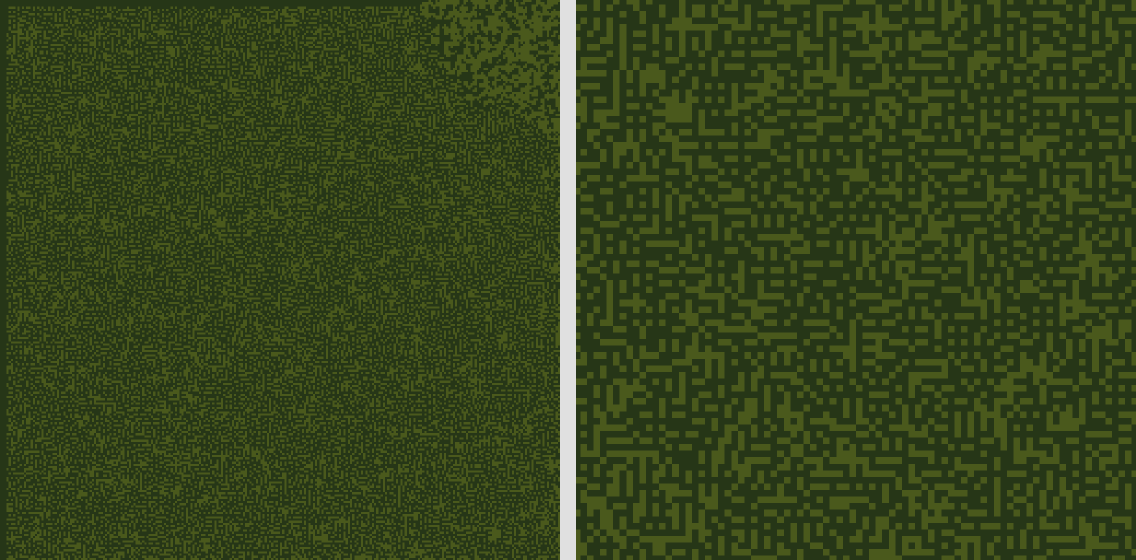
Left, the full canvas; right, a detail of the centre.
Reproduce this texture procedurally as a Shadertoy shader.

```glsl
// Mossy two-tone ground: thin maze-like grass specks with one dense corner clump.

const vec3 SOIL = vec3(0.15, 0.21, 0.09);
const vec3 GRASS = vec3(0.29, 0.35, 0.11);
const float GRID = 256.0;                     // cells across the canvas
const float MARGIN = 3.0;                     // bare cells at left and top
const float FILL_CHANCE = 0.75;               // how often sparse gaps are filled
const float RIM_CHANCE = 0.6;                 // grass along right and bottom rims
const vec2 CLUMP_RADIUS = vec2(0.25, 0.22);   // reach of the top right clump
const float CLUMP_LEVEL = 0.53;               // grass threshold in the clump
const int SAMPLES = 2;                        // antialiasing steps per axis

float hash(vec2 cell) {
    vec3 p = fract(vec3(cell.xyx + 19.0) * 0.1031);
    p += dot(p, p.yzx + 33.33);
    return fract((p.x + p.y) * p.z);
}

// A cell sprouts when at most one of its eight neighbours outranks it.
bool sprouts(vec2 cell) {
    float rank = hash(cell);
    int rivals = 0;
    for (int y = -1; y <= 1; y++)
        for (int x = -1; x <= 1; x++)
            if (hash(cell + vec2(x, y)) < rank) rivals++;
    return rivals <= 1;
}

// Sprouts form thin strands; extra cells even out the gaps between them.
bool strands(vec2 cell) {
    if (sprouts(cell)) return true;
    if (hash(cell + 411.0) > FILL_CHANCE) return false;
    int near = 0;
    for (int y = -1; y <= 1; y++)
        for (int x = -1; x <= 1; x++)
            if (sprouts(cell + vec2(x, y))) near++;
    return near <= 1;
}

// Averaging four hashes gives chunky blobs a few cells wide.
bool blobs(vec2 cell) {
    float sum = 0.0;
    for (int y = 0; y <= 1; y++)
        for (int x = 0; x <= 1; x++)
            sum += hash(cell + vec2(x, y) + 733.0);
    return sum * 0.25 < CLUMP_LEVEL;
}

// Rounded corner region with a ragged edge from layered sines.
bool inClump(vec2 cell) {
    vec2 uv = (cell + 0.5) / GRID;
    float ragged = 0.08 * sin(uv.x * 61.0 + uv.y * 23.0)
                 + 0.06 * sin(uv.y * 97.0 - uv.x * 41.0)
                 + 0.04 * sin(uv.x * 173.0 + uv.y * 151.0);
    float edge = 1.0 + ragged + 0.1 * (hash(floor(cell / 3.0) + 157.0) - 0.5);
    return length((1.0 - uv) / CLUMP_RADIUS) < edge;
}

bool isGrass(vec2 cell) {
    if (inClump(cell)) return blobs(cell);
    if (cell.x < MARGIN || cell.y >= GRID - MARGIN) return false;
    if (cell.x >= GRID - 1.0 || cell.y < 1.0) return hash(cell + 97.0) < RIM_CHANCE;
    return strands(cell);
}

void mainImage(out vec4 fragColor, in vec2 fragCoord) {
    float cover = 0.0;
    for (int y = 0; y < SAMPLES; y++)
        for (int x = 0; x < SAMPLES; x++) {
            vec2 offset = (vec2(x, y) + 0.5) / float(SAMPLES) - 0.5;
            vec2 cell = floor((fragCoord + offset) / iResolution.xy * GRID);
            if (isGrass(cell)) cover += 1.0;
        }
    cover /= float(SAMPLES * SAMPLES);
    fragColor = vec4(mix(SOIL, GRASS, cover), 1.0);
}
```
